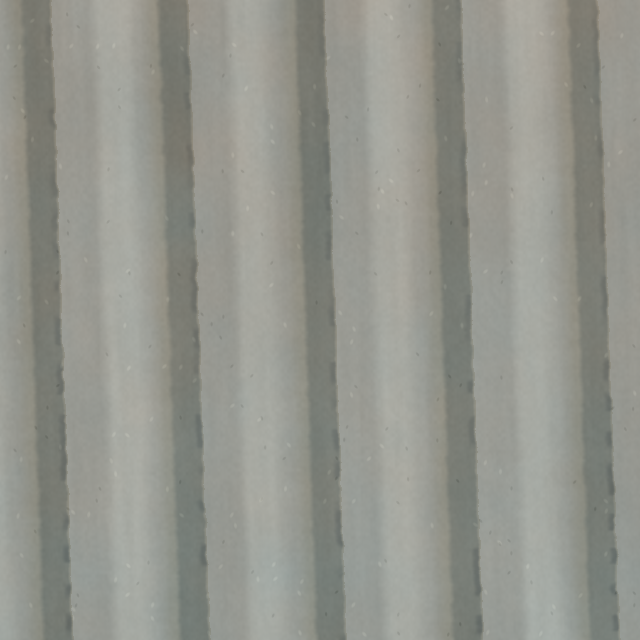
Reproduce this texture procedurally as a three.js fragment shader.

```glsl
// Weathered grey corrugated sheet: slightly slanted vertical ribs with dark grooves.
varying vec2 vUv;

const float PERIOD = 0.2135;       // width of one rib and its groove
const float FIRST_EDGE = 0.0807;   // right edge of the first groove at the top
const float SLANT = 0.034;         // sideways drift from top to bottom

const vec3 FLANK = vec3(0.598, 0.602, 0.578);
const vec3 RIDGE = vec3(0.656, 0.662, 0.636);
const vec3 SHADE = vec3(0.555, 0.550, 0.505);
const vec3 GROOVE = vec3(0.475, 0.485, 0.457);
const vec3 CREASE = vec3(0.375, 0.390, 0.380);

float hash(vec2 p) {
  return fract(sin(dot(p, vec2(127.1, 311.7))) * 43758.5453);
}

float noise(vec2 p) {
  vec2 cell = floor(p);
  vec2 f = fract(p);
  f = f * f * (3.0 - 2.0 * f);
  float low = mix(hash(cell), hash(cell + vec2(1.0, 0.0)), f.x);
  float high = mix(hash(cell + vec2(0.0, 1.0)), hash(cell + vec2(1.0, 1.0)), f.x);
  return mix(low, high, f.y);
}

float fbm(vec2 p) {
  float sum = 0.0;
  float amplitude = 0.5;
  for (int i = 0; i < 4; i++) {
    sum += amplitude * noise(p);
    p = p * 2.03 + 17.3;
    amplitude *= 0.5;
  }
  return sum;
}

// Colour across one rib; t runs from the right edge of a groove to the next.
vec3 ribColor(float t, float ridgeShift) {
  vec3 color = mix(FLANK, RIDGE, smoothstep(0.25, 0.36, t + ridgeShift));
  color = mix(color, FLANK, smoothstep(0.48, 0.68, t + ridgeShift));
  color = mix(color, SHADE, 0.85 * smoothstep(0.62, 0.77, t));
  float groove = smoothstep(0.755, 0.805, t) * (1.0 - smoothstep(0.975, 1.0, t));
  return mix(color, GROOVE, groove);
}

// Sparse short marks, at most one per cell, each with its own tilt.
float flecks(vec2 p, float count, float density, float seed) {
  vec2 cell = floor(p * count);
  vec2 center = 0.3 + 0.4 * vec2(hash(cell + seed), hash(cell + seed + 5.2));
  vec2 d = fract(p * count) - center;
  float angle = (hash(cell + seed + 9.7) - 0.5) * 1.8;
  d = vec2(cos(angle) * d.x - sin(angle) * d.y, sin(angle) * d.x + cos(angle) * d.y);
  float mark = 1.0 - smoothstep(0.04, 0.17, length(d * vec2(1.0, 0.55)));
  return mark * step(1.0 - density, hash(cell + seed + 3.1));
}

void main() {
  // Slanted rib coordinate with a faintly ragged edge
  float across = vUv.x - SLANT * (1.0 - vUv.y);
  float ragged = (fbm(vUv * vec2(9.0, 60.0)) - 0.47) * 0.035;
  float rib = (across - FIRST_EDGE) / PERIOD + ragged;
  float t = fract(rib);
  float id = floor(rib);

  // Each rib has its own tone and ridge position
  float ridgeShift = (hash(vec2(id, 4.0)) - 0.5) * 0.05;
  vec3 color = ribColor(t, ridgeShift);
  color += (hash(vec2(id, 8.0)) - 0.5) * 0.012;

  // Broken dark crease along the right side of each groove
  float crease = smoothstep(0.93, 0.97, t) * (1.0 - smoothstep(0.98, 1.0, t));
  float broken = smoothstep(0.42, 0.68, noise(vec2(id * 7.0, vUv.y * 38.0)));
  color = mix(color, CREASE, crease * broken * mix(0.65, 0.25, vUv.y));

  // Warm top, cool bottom and soft blotches of stain
  color += mix(vec3(-0.008, 0.004, 0.006), vec3(0.004, -0.008, -0.016), vUv.y);
  float stain = fbm(vUv * vec2(8.0, 6.0)) - 0.47;
  float tint = fbm(vUv * vec2(14.0, 9.0) + 31.0) - 0.47;
  color += stain * 0.045 + tint * vec3(0.04, 0.0, -0.02);

  // Lengthwise streaks and fine grain
  color += (fbm(vec2(across * 75.0, vUv.y * 5.0)) - 0.47) * 0.03;
  color += (noise(vUv * 150.0) - 0.5) * 0.014;
  color += (noise(vUv * vec2(260.0, 200.0)) - 0.5) * 0.012;

  // Pale scratches and dark specks
  color += 0.050 * flecks(vUv, 48.0, 0.07, 2.0) * vec3(1.0, 0.97, 0.85);
  color -= 0.055 * flecks(vUv, 62.0, 0.05, 21.0);

  gl_FragColor = vec4(color, 1.0);
}
```
